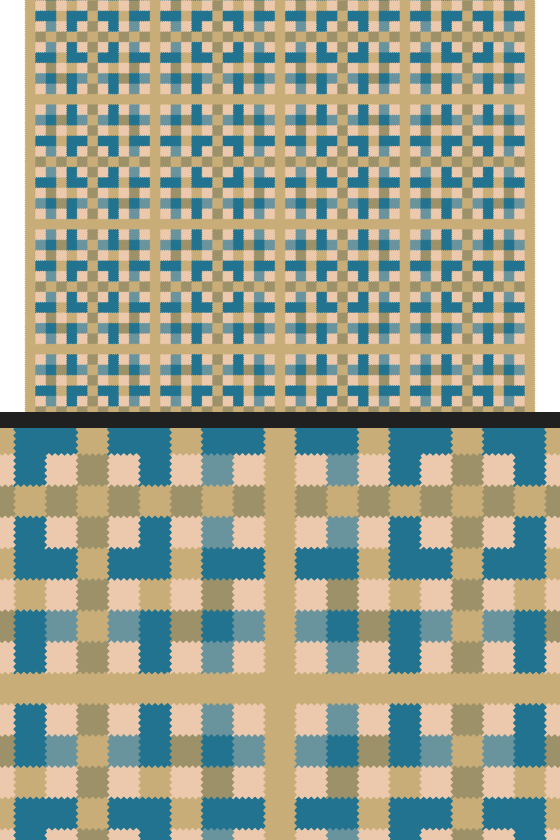
Top, the full canvas; bottom, a detail of the centre.
A WebGL 2 fragment shader for this pattern:

```glsl
#version 300 es
precision highp float;
// A pieced quilt: blocks of 11 x 11 square patches between one-patch sashes.
// Each block mirrors about its centre, so a patch's colour follows from its
// distance to the centre row and column. Seams have fine pinked teeth.

uniform vec2 u_resolution;
out vec4 outColor;

const float PATCH = 0.025266;     // patch size, in canvas heights
const float BLOCK = 12.0;         // patches per repeat, sash included
const float BLOCKS_ACROSS = 4.0;
const float ROW_SHIFT = 6.46;     // vertical phase, in patches
const float TEETH = 5.0;          // teeth per patch edge
const float TOOTH_DEPTH = 0.045;  // in patches
const int SAMPLES = 4;            // smoothing samples per axis

const vec3 TAN = vec3(0.79, 0.68, 0.47);
const vec3 PEACH = vec3(0.925, 0.79, 0.68);
const vec3 BLUE = vec3(0.13, 0.45, 0.56);
const vec3 PALE_BLUE = vec3(0.41, 0.58, 0.62);
const vec3 OLIVE = vec3(0.61, 0.57, 0.41);
const vec3 MARGIN = vec3(1.0);

// Triangle wave from -1 to 1
vec2 zigzag(vec2 t) {
    return 4.0 * abs(fract(t) - 0.5) - 1.0;
}

// Colour by distance d (0 to 5) from the block's centre lines
vec3 patchColor(ivec2 d) {
    bool oddX = d.x % 2 == 1;
    bool oddY = d.y % 2 == 1;
    if (oddX && oddY) return PEACH;
    if (oddX == oddY) return d.x == 0 || d.y == 0 ? TAN : BLUE;

    // One strip crosses the plain ground: the even distance names the strip
    int strip = oddX ? d.y : d.x;
    int along = oddX ? d.x : d.y;
    if (strip == 0) return OLIVE;
    if (strip == 2) return along == 3 ? TAN : BLUE;
    return along == 3 ? OLIVE : PALE_BLUE;
}

// Whole quilt, p in patches from its left edge
vec3 quilt(vec2 p) {
    p += TOOTH_DEPTH * zigzag(p.yx * TEETH);
    if (p.x < 0.0 || p.x >= BLOCKS_ACROSS * BLOCK + 1.0) return MARGIN;
    vec2 k = mod(floor(p), BLOCK);
    if (min(k.x, k.y) < 0.5) return TAN;  // sashes
    return patchColor(ivec2(abs(k - 0.5 * BLOCK) + 0.5));
}

void main() {
    vec2 shift = vec2(0.5 * (BLOCKS_ACROSS * BLOCK + 1.0), ROW_SHIFT);
    vec3 sum = vec3(0.0);
    for (int j = 0; j < SAMPLES; j++) {
        for (int i = 0; i < SAMPLES; i++) {
            vec2 jitter = (vec2(i, j) + 0.5) / float(SAMPLES) - 0.5;
            vec2 pos = gl_FragCoord.xy + jitter - vec2(0.5 * u_resolution.x, 0.0);
            sum += quilt(pos / (u_resolution.y * PATCH) + shift);
        }
    }
    outColor = vec4(sum / float(SAMPLES * SAMPLES), 1.0);
}
```
